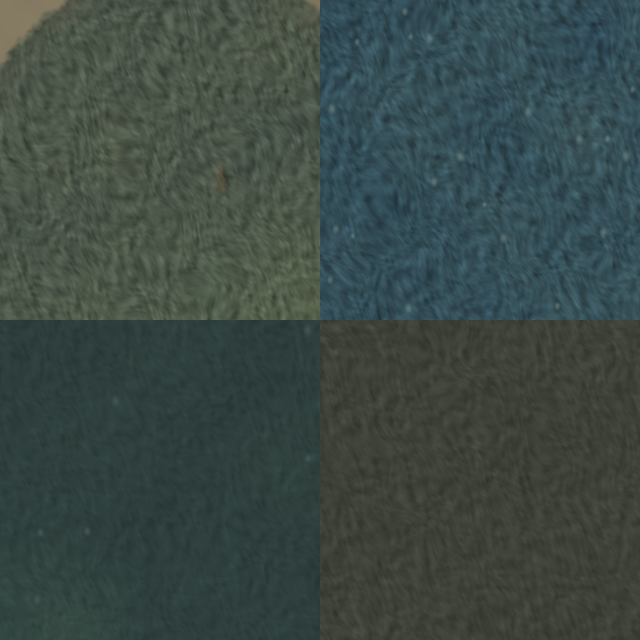
This texture is drawn by a WebGL 2 fragment shader. Its source:

```glsl
#version 300 es
precision highp float;
// Four square swatches of soft, felt-like cloth in a two by two grid.
// Each has its own dye, grain strength and pale specks, built from embossed
// value noise; the upper left one ends in a rounded edge over a tan ground.

uniform vec2 u_resolution;
out vec4 fragColor;

const float TILES = 2.0;           // swatches across and down
const float GRAIN_SCALE = 44.0;    // noise cells per swatch
const float RELIEF_SHIFT = 0.55;   // emboss offset, in noise cells
const float SPECK_CELLS = 13.0;    // speck grid per swatch
const vec2 EDGE_CENTER = vec2(0.59, 0.40);
const float EDGE_RADIUS = 0.705;
const vec3 TAN = vec3(0.50, 0.46, 0.37);
const vec3 SPECK = vec3(0.48, 0.57, 0.55);
const vec3 RUST = vec3(0.36, 0.33, 0.24);

// Order: lower left, lower right, upper left, upper right
const vec3 DYE[4] = vec3[4](
  vec3(0.180, 0.247, 0.238), vec3(0.243, 0.256, 0.220),
  vec3(0.292, 0.332, 0.284), vec3(0.207, 0.308, 0.342));
const vec3 DRIFT[4] = vec3[4](     // colour shift of the broad stains
  vec3(0.015, 0.018, 0.010), vec3(0.012, 0.010, 0.008),
  vec3(0.025, 0.020, 0.005), vec3(0.032, 0.027, 0.010));
const vec4 GRAIN = vec4(0.07, 0.10, 0.15, 0.16);
const vec4 SPECK_CHANCE = vec4(0.04, 0.03, 0.0, 0.12);
const vec4 SPECK_GAIN = vec4(0.25, 0.18, 0.0, 0.55);

// Integer hash of a lattice point and a seed, 0 to 1
float hash(vec2 cell, float seed) {
  uvec3 q = uvec3(ivec3(cell, seed) + 4096);
  uint h = q.x * 1597334677u ^ q.y * 3812015801u ^ q.z * 2798796415u;
  h = (h ^ (h >> 16)) * 2246822519u;
  h = (h ^ (h >> 13)) * 3266489917u;
  return float((h ^ (h >> 16)) >> 8) / 16777216.0;
}

float noise(vec2 p, float seed) {
  vec2 i = floor(p), f = fract(p);
  f = f * f * (3.0 - 2.0 * f);
  return mix(mix(hash(i, seed), hash(i + vec2(1, 0), seed), f.x),
             mix(hash(i + vec2(0, 1), seed), hash(i + vec2(1, 1), seed), f.x), f.y);
}

// Sum of rotated octaves, 0 to 1
float fbm(vec2 p, float seed) {
  float sum = 0.0, gain = 0.53;
  for (int k = 0; k < 3; k++) {
    sum += gain * noise(p, seed + float(k));
    p = mat2(1.5, 1.1, -1.1, 1.5) * p;
    gain *= 0.55;
  }
  return sum;
}

// Fibre relief lit from the upper left, centred on zero
float relief(vec2 uv, float seed) {
  vec2 warp = vec2(noise(uv * 9.0, seed + 20.0), noise(uv * 9.0, seed + 21.0)) - 0.5;
  vec2 p = mat2(1.0, 0.25, 0.3, 0.8) * (uv * GRAIN_SCALE + warp * 2.0);
  float height = fbm(p, seed);
  float slope = height - fbm(p + RELIEF_SHIFT * vec2(-0.8, 0.6), seed);
  return slope * 1.3 + (height - 0.5) * 0.55;
}

// Sparse soft dots scattered one per grid cell
float specks(vec2 uv, float chance, float seed) {
  vec2 cell = floor(uv * SPECK_CELLS);
  vec2 center = 0.3 + 0.4 * vec2(hash(cell, seed + 31.0), hash(cell, seed + 32.0));
  float radius = mix(0.14, 0.28, hash(cell, seed + 33.0));
  float d = length((fract(uv * SPECK_CELLS) - center) * vec2(1.1, 0.8));
  return step(hash(cell, seed + 30.0), chance) * smoothstep(radius, 0.0, d);
}

// Tan ground and worn rim around the rounded cloth
vec3 addGround(vec3 cloth, vec2 uv) {
  vec2 q = vec2(uv.x, max(uv.y, EDGE_CENTER.y)) - EDGE_CENTER;
  float d = length(q) - EDGE_RADIUS + 0.035 * (fbm(uv * 26.0, 50.0) - 0.5);
  float rim = smoothstep(-0.13, 0.0, d) * noise(uv * 22.0, 54.0);
  cloth = mix(cloth, TAN * 0.78, 0.35 * rim);
  vec3 ground = TAN * (0.97 + 0.08 * noise(uv * 12.0, 57.0));
  return mix(cloth, ground, smoothstep(-0.012, 0.014, d));
}

vec3 swatch(int id, vec2 uv) {
  float seed = float(id) * 100.0;
  float stain = fbm(uv * 3.5, seed + 10.0) - 0.5;
  vec3 color = DYE[id] + DRIFT[id] * stain * 2.0;
  if (id == 0) {        // paler lower left corner
    color += vec3(0.025, 0.035, 0.020) * smoothstep(0.55, 0.1, length(uv * vec2(1.0, 0.9)));
  } else if (id == 2) { // greener foot and a faint rust mark
    color += vec3(0.035, 0.040, 0.010) * smoothstep(0.45, 0.0, uv.y) * uv.x;
    float mark = length((uv - vec2(0.69, 0.44)) / vec2(0.028, 0.075));
    color = mix(color, RUST, 0.65 * smoothstep(1.0, 0.2, mark));
  }
  color *= 1.0 + GRAIN[id] * 2.6 * relief(uv, seed);
  color = mix(color, SPECK, SPECK_GAIN[id] * specks(uv, SPECK_CHANCE[id], seed));
  return id == 2 ? addGround(color, uv) : color;
}

void main() {
  vec2 grid = gl_FragCoord.xy / u_resolution * TILES;
  // Coverage of the right and upper swatches, smoothed over one pixel
  vec2 side = clamp((grid - 1.0) * u_resolution / TILES + 0.5, 0.0, 1.0);
  vec3 color = vec3(0.0);
  for (int id = 0; id < 4; id++) {
    vec2 cell = vec2(id % 2, id / 2);
    vec2 cover = mix(1.0 - side, side, cell);
    float weight = cover.x * cover.y;
    if (weight > 0.0) color += weight * swatch(id, grid - cell);
  }
  fragColor = vec4(color, 1.0);
}
```
